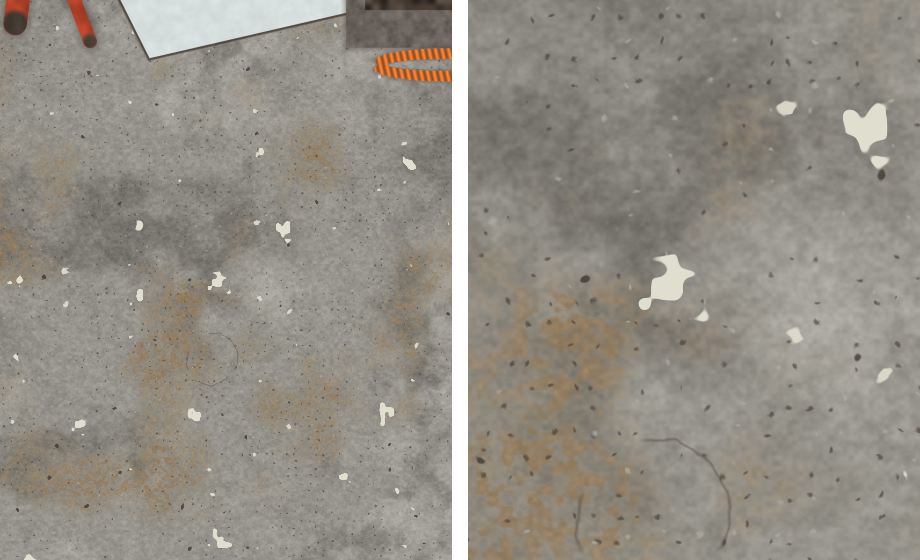
Left: the whole. Right: its middle third, enlarged.
Reproduce this texture procedurally as a Shadertoy shader.

```glsl
// Worn concrete workshop floor with rust dust, paint chips and objects along the top edge.

const vec3 CONCRETE_DARK = vec3(0.46, 0.45, 0.425);
const vec3 CONCRETE = vec3(0.59, 0.58, 0.55);
const vec3 CHALK = vec3(0.69, 0.68, 0.65);
const vec3 RUST_DUST = vec3(0.55, 0.46, 0.34);
const vec3 PAINT_CHIP = vec3(0.88, 0.87, 0.81);
const vec3 PIT = vec3(0.26, 0.22, 0.19);
const vec3 BOARD = vec3(0.84, 0.87, 0.87);
const vec3 STAND_RED = vec3(0.68, 0.25, 0.16);
const vec3 COIL_ORANGE = vec3(0.93, 0.49, 0.20);
const vec3 BOX_METAL = vec3(0.42, 0.39, 0.37);

float hash(vec2 p) {
    vec3 q = fract(vec3(p.xyx) * 0.1031);
    q += dot(q, q.yzx + 33.33);
    return fract((q.x + q.y) * q.z);
}

float noise(vec2 p) {
    vec2 i = floor(p), f = fract(p);
    f = f * f * (3.0 - 2.0 * f);
    return mix(mix(hash(i), hash(i + vec2(1, 0)), f.x),
               mix(hash(i + vec2(0, 1)), hash(i + vec2(1, 1)), f.x), f.y);
}

float fbm(vec2 p) {
    float sum = 0.0, gain = 0.5;
    for (int i = 0; i < 5; i++) {
        sum += gain * noise(p);
        p = mat2(1.6, 1.2, -1.2, 1.6) * p + 7.3;
        gain *= 0.5;
    }
    return sum;
}

float fill(float d, float blur) { return 1.0 - smoothstep(-blur, blur, d); }

// Signed distance from the line a-b, positive on its left.
float side(vec2 p, vec2 a, vec2 b) {
    return dot(p - a, normalize(vec2(a.y - b.y, b.x - a.x)));
}

float segment(vec2 p, vec2 a, vec2 b) {
    vec2 d = b - a;
    return length(p - a - d * clamp(dot(p - a, d) / dot(d, d), 0.0, 1.0));
}

// One ragged, randomly turned fleck in some cells of a grid.
float flecks(vec2 p, float cell, float size, float share, float ragged, float seed, float blur) {
    vec2 id = floor(p / cell) + seed;
    vec2 centre = 0.3 + 0.4 * vec2(hash(id + 3.1), hash(id + 8.7));
    vec2 q = (fract(p / cell) - centre) * cell;
    float turn = 6.283 * hash(id + 5.2);
    q = mat2(cos(turn), sin(turn), -sin(turn), cos(turn)) * q;
    q.y *= 1.0 + 1.2 * hash(id + 1.9);
    float radius = size * (0.45 + 0.55 * hash(id + 6.4));
    float d = length(q) - radius + ragged * radius * (noise(p * 1.6 / size) - 0.4);
    return fill(d, blur) * step(hash(id), share);
}

vec3 floorColor(vec2 p, float blur) {
    float cloud = fbm(p * 5.0 + 2.0);
    float mottle = fbm(p * 24.0);
    float grain = fbm(p * vec2(130.0, 160.0));
    vec3 color = mix(CONCRETE_DARK, CONCRETE, smoothstep(0.24, 0.56, cloud * 0.65 + mottle * 0.35));

    // Chalky wear and brown dust gather in soft patches.
    float worn = smoothstep(0.53, 0.78, fbm(p * 6.0 + 31.0) + 0.12 * smoothstep(0.45, 0.8, p.x));
    color = mix(color, CHALK, 0.65 * worn * smoothstep(0.25, 0.65, mottle));
    float dust = smoothstep(0.48, 0.72, fbm(p * 7.0 + 57.0));
    color = mix(color, RUST_DUST, dust * (0.2 + 0.7 * smoothstep(0.38, 0.65, grain)));
    color += 0.14 * (grain - 0.48) + 0.05 * (noise(p * 330.0) - 0.5);

    // Faint broken crack around a round patch.
    vec2 q = p - vec2(0.377, 0.36);
    float ring = abs(length(q) - 0.045 - 0.02 * (fbm(p * 25.0) - 0.5));
    color = mix(color, PIT, 0.4 * fill(ring - 0.0008, blur) * smoothstep(0.45, 0.6, noise(p * 28.0)));

    // Pits, grit and flaked paint.
    float gritty = smoothstep(0.4, 0.65, fbm(p * 9.0 + 80.0));
    color = mix(color, PIT, 0.6 * flecks(p, 0.013, 0.0022, 0.12 + 0.3 * gritty, 0.8, 11.0, blur));
    color = mix(color, PIT, 0.8 * flecks(p, 0.06, 0.005, 0.2, 0.8, 23.0, blur));
    color = mix(color, CHALK, 0.7 * flecks(p, 0.021, 0.0022, 0.25, 0.8, 41.0, blur));
    color = mix(color, PAINT_CHIP, 0.9 * flecks(p, 0.07, 0.006, 0.25, 1.0, 67.0, blur));
    color = mix(color, PAINT_CHIP, flecks(p + 0.03, 0.115, 0.015, 0.3, 2.4, 91.0, blur));
    return color;
}

vec3 addStandLeg(vec3 color, vec2 p, vec2 top, vec2 foot, float width, float blur) {
    float d = segment(p, top, foot) - width;
    color = mix(color, PIT, 0.45 * fill(d - 0.004, 0.012));
    vec3 paint = mix(STAND_RED, PIT, fill(length(p - foot) - width * 1.1, 0.006));
    return mix(color, paint * (0.85 + 0.3 * noise(p * 60.0)), fill(d, blur));
}

vec3 addBoard(vec3 color, vec2 p, float blur) {
    vec2 corner = vec2(0.267, 0.896);
    float inside = min(side(p, vec2(0.215, 1.0), corner), side(p, corner, vec2(0.618, 0.977)));
    color = mix(color, PIT, 0.8 * fill(-inside - 0.004, 0.002));
    return mix(color, BOARD + 0.08 * (fbm(p * 60.0) - 0.5), fill(-inside, blur));
}

vec3 addBox(vec3 color, vec2 p, float blur) {
    float d = max(0.618 - p.x, 0.915 - p.y);
    color = mix(color, PIT, 0.5 * fill(d - 0.003, 0.009));
    vec3 metal = BOX_METAL + 0.22 * (fbm(p * 70.0) - 0.5);
    float opening = max(0.652 - p.x, 0.982 - p.y);
    metal = mix(metal, PIT * (0.5 + noise(p * 70.0)), fill(opening, blur));
    return mix(color, metal, fill(d, blur));
}

vec3 addCoil(vec3 color, vec2 p, float blur) {
    vec2 radii = vec2(0.118, 0.02), q = (p - vec2(0.8, 0.884)) / radii;
    float r = max(length(q), 0.01);
    float d = abs((r - 1.0) * r / length(q / radii)) - 0.0085;
    float turns = 0.5 + 0.5 * sin(p.x * 540.0 + p.y * 120.0);
    color = mix(color, PIT, 0.5 * fill(d - 0.002, 0.006));
    return mix(color, COIL_ORANGE * mix(0.62, 1.05, turns), fill(d - 0.0015 * turns, blur));
}

void mainImage(out vec4 fragColor, in vec2 fragCoord) {
    vec2 p = fragCoord / iResolution.y;
    float blur = max(0.0012, 0.7 / iResolution.y);
    vec3 color = floorColor(p, blur);
    color = addStandLeg(color, p, vec2(0.035, 1.02), vec2(0.027, 0.958), 0.021, blur);
    color = addStandLeg(color, p, vec2(0.125, 1.02), vec2(0.161, 0.926), 0.012, blur);
    color = addBoard(color, p, blur);
    color = addBox(color, p, blur);
    color = addCoil(color, p, blur);
    fragColor = vec4(clamp(color, 0.0, 1.0), 1.0);
}
```
